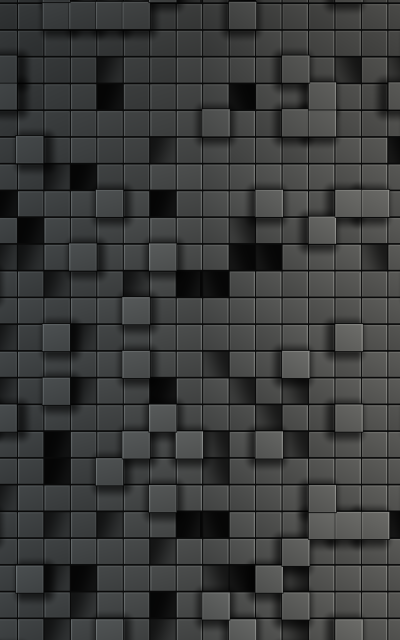
Write a Shadertoy shader that draws this background.

```glsl
// Wall of dark square blocks, some raised with soft shadows and some sunk into black holes.
#define GRID vec2(15.12, 23.93)     // blocks across and down
#define ORIGIN vec2(0.34, 0.19)     // part of a block cut off at the lower left
#define GROOVE vec2(0.022, 0.032)   // half width of the gaps, in blocks
#define RIM 0.045                   // width of the lit bevel
#define DEEP_SHARE 0.07
#define SUNK_SHARE 0.085
#define RAISED_SHARE 0.14
#define RAISED_HALF 0.54            // half size of a raised block
#define COOL vec3(0.222, 0.235, 0.240)
#define WARM vec3(0.318, 0.318, 0.308)
#define GAP vec3(0.035, 0.037, 0.037)

float hash(vec2 p) {
    vec3 q = fract(vec3(p.xyx) * 0.1031);
    q += dot(q, q.yzx + 33.33);
    return fract((q.x + q.y) * q.z);
}

bool isRaised(vec2 cell) {
    return hash(cell + 17.0) > 1.0 - RAISED_SHARE;
}

// Large light: cool on the left, warm on the right, dimmer at the top.
vec3 wallColor(vec2 uv) {
    vec3 c = mix(COOL, WARM, smoothstep(0.0, 1.0, uv.x));
    return c * (1.04 - 0.2 * smoothstep(0.65, 1.0, uv.y));
}

// Front of a block: slight gradient, bright bevel, dark gap outside.
vec3 blockFace(vec2 q, float halfSize, vec3 base, float side, float aa) {
    vec2 inset = halfSize - abs(q) - GROOVE;
    vec2 inside = smoothstep(-aa, aa, inset);
    vec2 bevel = 1.0 - smoothstep(0.0, RIM + aa, inset);
    float sideLight = mix(0.25, 0.6, step(0.0, -q.x * side));
    float topLight = q.y > 0.0 ? 0.3 : 0.06;
    vec3 c = base * (1.0 + 0.13 * q.y - 0.06 * q.x * side);
    c *= 1.0 + max(bevel.x * sideLight, bevel.y * topLight);
    return mix(GAP, c, inside.x * inside.y);
}

// Floor of a sunk block, shaded by the walls around it.
vec3 holeFloor(vec2 q, bool deep, vec3 base, float side, float aa) {
    float lit = smoothstep(-0.55, 0.6, q.x * side - 0.35 * q.y);
    vec3 c = base * (deep ? mix(0.08, 0.28, lit * lit) : mix(0.3, 0.78, lit));
    vec2 inside = smoothstep(-aa, aa, 0.5 - abs(q) - GROOVE);
    return mix(GAP, c, inside.x * inside.y);
}

void mainImage(out vec4 fragColor, in vec2 fragCoord) {
    vec2 uv = fragCoord / iResolution.xy;
    vec2 p = uv * GRID + ORIGIN;
    vec2 cell = floor(p);
    vec2 q = p - cell - 0.5;
    float aa = 0.7 * GRID.x / iResolution.x;
    float side = 1.0 - 2.0 * uv.x;     // shadows fall toward the middle
    float lightSide = side < 0.0 ? -1.0 : 1.0;
    vec3 wall = wallColor(uv);

    // Level blocks and holes
    float kind = hash(cell + 71.0);
    vec3 base = wall * (0.95 + 0.1 * hash(cell + 5.0));
    vec3 col = kind < DEEP_SHARE + SUNK_SHARE
        ? holeFloor(q, kind < DEEP_SHARE, base, lightSide, aa)
        : blockFace(q, 0.5, base, lightSide, aa);

    // Raised blocks nearby: shadow on the level wall, then the block on top
    float shade = 1.0;
    float cover = 0.0;
    vec3 top = vec3(0.0);
    for (int j = -1; j <= 1; j++) {
        for (int i = -1; i <= 1; i++) {
            vec2 other = cell + vec2(i, j);
            if (!isRaised(other)) continue;
            // Perspective pushes raised blocks away from the centre
            vec2 lean = 0.09 * ((other + 0.5 - ORIGIN) / GRID - 0.5);
            vec2 r = p - other - 0.5 - lean;

            vec2 s = abs(r - vec2(0.24 * side, -0.08)) - 0.45;
            float away = length(max(s, 0.0));
            shade *= 1.0 - 0.6 * (1.0 - smoothstep(0.0, 0.52, away));

            vec2 edge = smoothstep(-aa, aa, RAISED_HALF - abs(r));
            float here = edge.x * edge.y;
            vec3 raisedBase = wall * (1.1 + 0.12 * hash(other + 5.0));
            vec3 face = blockFace(r, RAISED_HALF, raisedBase, lightSide, aa);
            top = mix(top, face, here / max(here + cover * (1.0 - here), 0.001));
            cover = max(cover, here);
        }
    }
    col = mix(col * shade, top, cover);
    fragColor = vec4(col, 1.0);
}
```
